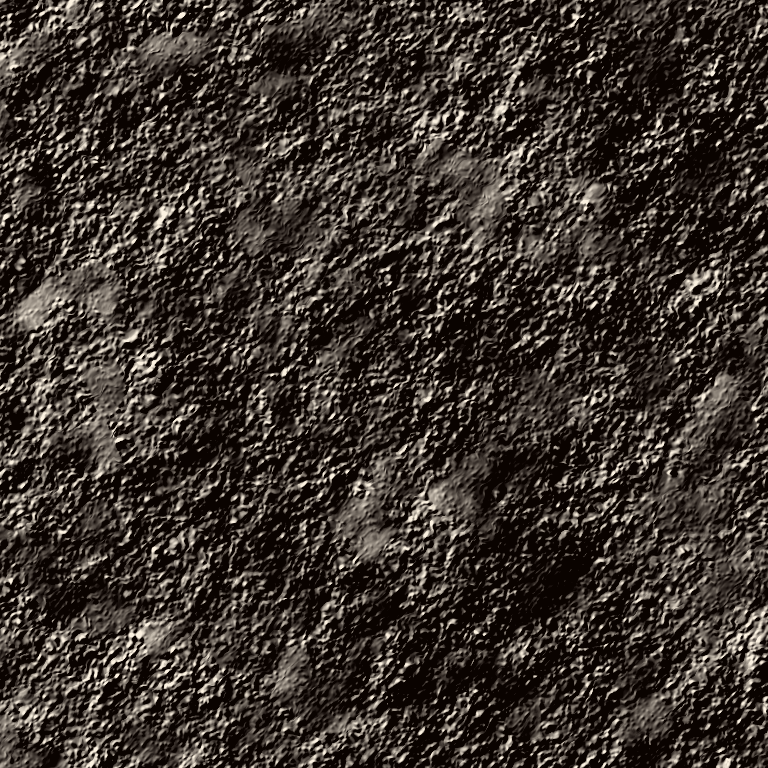
A three.js fragment shader for this texture:

```glsl
varying vec2 vUv;

#define LIGHT_DIR vec2(-0.74, 0.67)
#define SHADOW_COLOR vec3(0.04, 0.01, 0.0)
#define STONE_COLOR vec3(1.0, 0.99, 0.93)
#define GRAIN_SCALE 98.0
#define LUMP_SCALE 17.0
#define STRETCH vec2(1.05, 0.92)
#define CELL_SHARPNESS 10.0
#define WARP 0.005
#define BASE_LIGHT 0.075
#define CONTRAST 0.95
#define PATCH_LIGHT 0.17

// Three random values per cell: jitter in xy, height in z
vec3 hash3(vec2 cell) {
  vec3 v = fract(cell.xyx * vec3(0.1031, 0.1030, 0.0973));
  v += dot(v, v.yxz + 33.33);
  return fract((v.xxy + v.yzz) * v.zyx);
}

// Scattered stones in cells, lit along +x
// x: light on packed domes, y: blended random level, z: light on lone bumps
vec3 stones(vec2 p) {
  vec2 cell = floor(p);
  vec2 local = p - cell;
  vec3 sum = vec3(0.0);
  float total = 0.0;
  for (int j = -1; j <= 1; j++) {
    for (int i = -1; i <= 1; i++) {
      vec2 neighbor = vec2(float(i), float(j));
      vec3 rnd = hash3(cell + neighbor);
      vec2 offset = local - neighbor - rnd.xy;
      float weight = exp(-CELL_SHARPNESS * dot(offset, offset));
      float slope = offset.x * (0.2 + 1.6 * rnd.z);
      sum += weight * vec3(slope, rnd.z, slope);
      total += weight;
    }
  }
  return vec3(sum.xy / max(total, 1e-9), sum.z * 0.5 * CELL_SHARPNESS);
}

void main() {
  // Frame with x towards the light and y along the ridges
  vec2 light = normalize(LIGHT_DIR);
  vec2 p = vec2(dot(vUv, light), dot(vUv, vec2(light.y, -light.x)));

  // Bend the cells so that the grains turn irregular
  vec2 bend = vec2(stones(p * 52.0 + 7.3).y, stones(p * 47.0 + 51.7).y) - 0.5;
  vec2 q = (p + WARP * bend) * STRETCH;

  // Lone bumps and packed grains of several sizes
  vec3 grain = stones(q * GRAIN_SCALE + 71.9);
  vec3 grit = stones(q * GRAIN_SCALE * 1.5 + 43.2);
  vec3 pebble = stones(q * GRAIN_SCALE * 0.6 + 3.7);
  float relief = 0.7 * grain.z + 0.2 * grain.x;
  relief += 0.5 * grit.z + 0.4 * grit.x + 0.4 * pebble.z + 0.25 * pebble.x;

  // Lumps beneath the grains, rougher in some places
  vec3 lump = stones(q * LUMP_SCALE + 13.1);
  vec3 clod = stones(q * LUMP_SCALE * 2.1 + 29.4);
  relief *= 0.55 + 0.5 * lump.y + 0.4 * clod.y;
  relief += 0.2 * (lump.x + lump.z) + 0.2 * (clod.x + clod.z);

  // Broad light and dark regions, and pale blotches
  float tone = 0.34 * (stones(p * 6.0 + 17.6).y - 0.5);
  float blotch = stones(p * LUMP_SCALE * 1.5 + 61.8).y - 0.5;
  tone += 0.24 * blotch;
  float shade = BASE_LIGHT + tone + CONTRAST * relief;

  // Worn patches with ragged rims and faint streaks
  float streak = stones(q * vec2(160.0, 60.0) + 5.5).z;
  float worn = PATCH_LIGHT + tone + 0.22 * streak + 0.2 * grit.z;
  worn += 0.35 * lump.x + 0.3 * (clod.y - 0.5);
  float wear = stones(p * LUMP_SCALE * 1.1 + 91.3).y;
  wear += 0.25 * (clod.y - 0.5) + 0.2 * (pebble.y - 0.5);
  shade = mix(shade, worn, 0.8 * smoothstep(0.6, 0.88, wear));

  // Soft shoulder in the highlights
  shade = max(shade, 0.0);
  shade = shade / (1.0 + 0.2 * shade * shade);
  vec3 color = SHADOW_COLOR + STONE_COLOR * min(shade, 0.95);
  gl_FragColor = vec4(color, 1.0);
}
```
